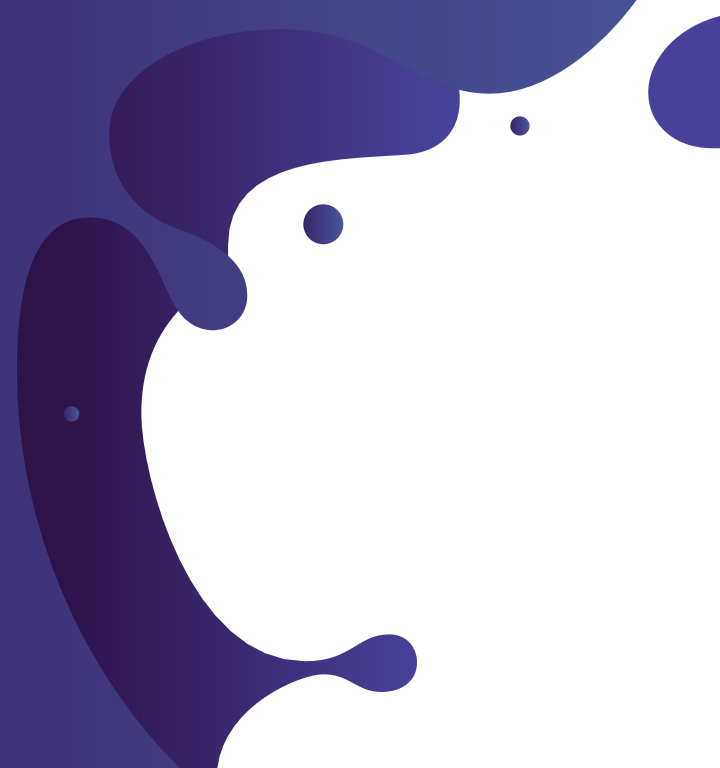
A WebGL 2 fragment shader for this background:

```glsl
#version 300 es
precision highp float;

uniform vec2 u_resolution;
out vec4 fragColor;

// Path state: the point being shaded, the pen, squared distance and side
vec2 spot, pen;
float gap, side;

void moveTo(vec2 start) {
  pen = start;
  gap = 1e3;
  side = 1.0;
}

void lineTo(vec2 end) {
  vec2 edge = end - pen, rel = spot - pen;
  vec2 off = rel - edge * clamp(dot(rel, edge) / dot(edge, edge), 0.0, 1.0);
  gap = min(gap, dot(off, off));
  bvec3 cross3 = bvec3(spot.y >= pen.y, spot.y < end.y, edge.x * rel.y > edge.y * rel.x);
  if (all(cross3) || !any(cross3)) side = -side;
  pen = end;
}

// Cubic Bezier flattened into short lines
void curveTo(vec2 c1, vec2 c2, vec2 end) {
  vec2 start = pen;
  for (int i = 1; i <= 16; i++) {
    float t = float(i) / 16.0, s = 1.0 - t;
    lineTo(s * s * s * start + 3.0 * s * t * (s * c1 + t * c2) + t * t * t * end);
  }
}

// Smooth coverage from a signed distance
float cover(float dist) {
  return clamp(0.5 - dist * u_resolution.y, 0.0, 1.0);
}

float fillPath() {
  return cover(side * sqrt(gap));
}

vec3 ramp(vec3 left, vec3 right, float x0, float x1) {
  return mix(left, right, clamp((spot.x - x0) / (x1 - x0), 0.0, 1.0));
}

// Tall dark band ending in a small drop
float darkBand() {
  moveTo(vec2(0.26, 0.622));
  lineTo(vec2(0.232, 0.595));
  curveTo(vec2(0.198, 0.557), vec2(0.184, 0.513), vec2(0.184, 0.461));
  curveTo(vec2(0.184, 0.382), vec2(0.247, 0.139), vec2(0.397, 0.139));
  curveTo(vec2(0.458, 0.139), vec2(0.465, 0.174), vec2(0.507, 0.174));
  curveTo(vec2(0.529, 0.174), vec2(0.543, 0.158), vec2(0.543, 0.137));
  curveTo(vec2(0.543, 0.115), vec2(0.525, 0.099), vec2(0.497, 0.099));
  curveTo(vec2(0.464, 0.099), vec2(0.456, 0.122), vec2(0.421, 0.122));
  curveTo(vec2(0.391, 0.122), vec2(0.293, 0.082), vec2(0.283, 0.0));
  lineTo(vec2(0.283, -0.03));
  lineTo(vec2(-0.03, -0.03));
  lineTo(vec2(-0.03, 0.74));
  lineTo(vec2(0.26, 0.74));
  lineTo(vec2(0.26, 0.622));
  return fillPath();
}

// Wide upper blob; its left and top run beneath the front wave
float upperBlob() {
  moveTo(vec2(0.598, 0.883));
  curveTo(vec2(0.603, 0.837), vec2(0.581, 0.805), vec2(0.534, 0.799));
  curveTo(vec2(0.449, 0.792), vec2(0.297, 0.798), vec2(0.297, 0.681));
  lineTo(vec2(0.297, 0.659));
  lineTo(vec2(0.117, 0.74));
  lineTo(vec2(0.117, 0.974));
  lineTo(vec2(0.598, 0.974));
  lineTo(vec2(0.598, 0.883));
  return fillPath();
}

// Blue wave along the top and left, with a hanging drop
float frontWave() {
  moveTo(vec2(0.845, 1.03));
  lineTo(vec2(0.829, 1.0));
  curveTo(vec2(0.781, 0.935), vec2(0.71, 0.878), vec2(0.638, 0.878));
  curveTo(vec2(0.586, 0.878), vec2(0.553, 0.901), vec2(0.501, 0.927));
  curveTo(vec2(0.458, 0.951), vec2(0.414, 0.962), vec2(0.365, 0.962));
  curveTo(vec2(0.241, 0.962), vec2(0.142, 0.902), vec2(0.142, 0.827));
  curveTo(vec2(0.142, 0.766), vec2(0.176, 0.725), vec2(0.221, 0.706));
  curveTo(vec2(0.254, 0.693), vec2(0.322, 0.672), vec2(0.322, 0.615));
  curveTo(vec2(0.322, 0.589), vec2(0.302, 0.57), vec2(0.277, 0.57));
  curveTo(vec2(0.257, 0.57), vec2(0.241, 0.582), vec2(0.232, 0.595));
  curveTo(vec2(0.208, 0.629), vec2(0.193, 0.717), vec2(0.117, 0.717));
  curveTo(vec2(0.052, 0.717), vec2(0.022, 0.648), vec2(0.022, 0.518));
  curveTo(vec2(0.022, 0.31), vec2(0.111, 0.121), vec2(0.234, 0.0));
  lineTo(vec2(0.26, -0.03));
  lineTo(vec2(-0.03, -0.03));
  lineTo(vec2(-0.03, 1.03));
  lineTo(vec2(0.845, 1.03));
  return fillPath();
}

// Rounded drop cut by the right border
float sideDrop() {
  moveTo(vec2(0.951, 0.982));
  curveTo(vec2(0.885, 0.971), vec2(0.844, 0.924), vec2(0.844, 0.88));
  curveTo(vec2(0.844, 0.837), vec2(0.879, 0.807), vec2(0.927, 0.807));
  lineTo(vec2(0.99, 0.807));
  lineTo(vec2(0.99, 0.982));
  lineTo(vec2(0.951, 0.982));
  return fillPath();
}

void main() {
  spot = gl_FragCoord.xy / u_resolution.y;
  vec3 violet = vec3(0.28, 0.255, 0.6);
  vec3 color = vec3(1.0);
  color = mix(color, ramp(vec3(0.18, 0.07, 0.29), violet, 0.08, 0.543), darkBand());
  color = mix(color, ramp(vec3(0.205, 0.11, 0.35), violet, 0.142, 0.57), upperBlob());
  color = mix(color, ramp(vec3(0.245, 0.195, 0.475), vec3(0.28, 0.32, 0.58), 0.0, 0.8), frontWave());
  color = mix(color, violet, sideDrop());

  // Small round beads: centre and radius
  vec3 beads[3] = vec3[3](vec3(0.677, 0.836, 0.0125), vec3(0.421, 0.708, 0.026), vec3(0.093, 0.461, 0.01));
  for (int i = 0; i < 3; i++) {
    vec3 b = beads[i];
    vec3 tint = ramp(vec3(0.22, 0.14, 0.4), vec3(0.29, 0.34, 0.62), b.x - b.z, b.x + b.z);
    color = mix(color, tint, cover(length(spot - b.xy) - b.z));
  }
  fragColor = vec4(color, 1.0);
}
```
